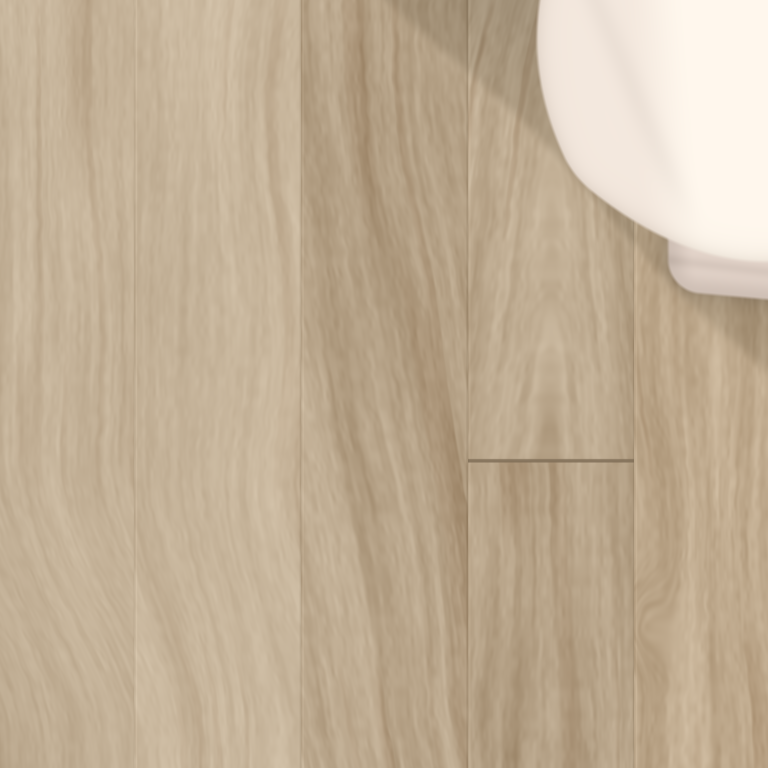
Reproduce this texture procedurally as a WebGL 2 fragment shader.

```glsl
#version 300 es
precision highp float;

uniform vec2 u_resolution;
out vec4 fragColor;

float hash(vec2 p) {
  return fract(sin(dot(p, vec2(127.1, 311.7))) * 43758.5453);
}

float noise(vec2 p) {
  vec2 i = floor(p), f = fract(p);
  f = f * f * (3.0 - 2.0 * f);
  return mix(mix(hash(i), hash(i + vec2(1, 0)), f.x),
             mix(hash(i + vec2(0, 1)), hash(i + vec2(1, 1)), f.x), f.y);
}

float smoothMax(float a, float b, float k) {
  float h = max(k - abs(a - b), 0.0) / k;
  return max(a, b) + h * h * k * 0.25;
}

// Cross-grain coordinate: its contours are the growth lines of a board
float grainCoord(vec2 p, float plank, float across, bool upper, float seed) {
  float g = p.x + 0.035 * noise(vec2(p.x * 8.0 + seed, p.y * 3.5));
  if (plank < 1.5) g += (0.13 - 0.06 * plank) * smoothstep(0.02, 0.42, p.y);
  else if (plank < 2.5) g += 0.2 * p.y - 0.06 * p.y * p.y;
  else if (plank < 3.5 && upper) g += sqrt(across * across + 0.0003) - across + 0.14 * p.y;
  else if (plank > 3.5) {
    vec2 knot = (p - vec2(0.835, 0.19)) / vec2(0.035, 0.06);
    g += 0.04 * exp(-dot(knot, knot));
  }
  return g + 0.003 * noise(p * vec2(30.0, 45.0) + seed);
}

vec3 wood(vec2 p) {
  float column = (p.x + 0.042) / 0.217;
  float plank = floor(column);
  float across = (fract(column) - 0.5) * 0.217;
  bool jointed = plank == 3.0;
  bool upper = p.y > 0.4;
  float seed = plank * 17.3 + (jointed && !upper ? 7.9 : 0.0);

  // Board tone, from dark to light
  float tone = float[5](0.86, 0.95, 0.33, 0.5, 0.56)[int(plank)];
  if (jointed && !upper) tone = 0.22;
  vec3 color = mix(vec3(0.695, 0.615, 0.508), vec3(0.785, 0.715, 0.615), tone);
  color += vec3(0.005, -0.004, -0.012) * step(3.5, plank);

  // Broad bands, growth lines, fibres and pores
  float g = grainCoord(p, plank, across, upper, seed);
  float bands = noise(vec2(g * 26.0 + seed, p.y * 1.6)) - 0.5;
  float lines = noise(vec2(g * 95.0 + seed, p.y * 3.0)) - 0.5;
  float fibres = noise(vec2(g * 210.0 + seed, p.y * 14.0)) - 0.5;
  float pores = noise(vec2(g * 250.0, p.y * 75.0) + seed) - 0.5;
  float blotch = noise(p * vec2(7.0, 4.0) + seed) - 0.5;
  float strength = plank < 1.5 ? 0.75 : 1.1;
  color += strength * (bands * 0.055 + lines * 0.06 + fibres * 0.05 + pores * 0.035)
         * vec3(0.9, 1.0, 1.08);
  color += blotch * 0.025;
  float darkVein = smoothstep(0.72, 0.95, noise(vec2(g * 62.0 + seed * 3.0, p.y * 2.2)));
  color -= strength * darkVein * vec3(0.045, 0.055, 0.06);

  // Long seams: a dark groove with a pale bevel beside it
  float leftGap = across + 0.1085;
  float rightGap = 0.1085 - across;
  float pale = 1.0 - smoothstep(0.0008, 0.0032, abs(leftGap - 0.0015));
  float groove = 1.0 - smoothstep(0.0005, 0.003, min(leftGap, rightGap));
  color += 0.035 * pale;
  color -= groove * (plank < 1.0 ? 0.02 : 0.055);
  color -= 0.03 * exp(-rightGap * 160.0) * step(2.5, plank);

  // Butt joint between two boards
  float joint = 1.0 - smoothstep(0.001, 0.0035, abs(p.y - 0.4));
  if (jointed) color = mix(color, vec3(0.50, 0.43, 0.34), joint * 0.85);
  return color;
}

void main() {
  vec2 p = gl_FragCoord.xy / u_resolution;
  float soft = 0.002 + 0.7 / min(u_resolution.x, u_resolution.y);
  vec3 color = wood(p);

  // Slanting cast shadow, deeper close to the cloth
  float slant = p.x + p.y - 1.512 + 0.01 * sin(p.x * 16.0);
  float shade = smoothstep(-0.012, 0.014, slant);
  color *= 1.0 - shade * (vec3(0.10, 0.105, 0.12) + 0.05 * smoothstep(0.0, 0.18, slant));

  // Lower fold of the cloth
  vec2 corner = abs(vec2(p.x, p.y + 0.09 * (p.x - 1.0)) - vec2(1.07, 0.81)) - vec2(0.16);
  float fold = length(max(corner, 0.0)) + min(max(corner.x, corner.y), 0.0) - 0.04;
  vec3 foldColor = mix(vec3(0.81, 0.75, 0.71), vec3(0.89, 0.83, 0.79),
                       smoothstep(0.0, 0.035, -fold));
  foldColor -= 0.05 * exp(-pow((p.y - 0.653 + 0.12 * (p.x - 0.94)) / 0.008, 2.0));
  color *= 1.0 - 0.10 * exp(-max(fold, 0.0) * 90.0);
  color = mix(color, foldColor, 1.0 - smoothstep(-soft, soft, fold));

  // Main drape: curved left side and sagging hem
  float side = 0.699 + 1.5 * pow(p.y - 0.95, 2.0) - p.x;
  float hem = 0.659 + 1.75 * pow(1.0 - p.x, 2.0) - p.y;
  float drape = smoothMax(side, hem * 0.88, 0.012);
  vec3 drapeColor = mix(vec3(0.955, 0.91, 0.87), vec3(1.0, 0.97, 0.93),
                        smoothstep(0.82, 0.91, p.x + 0.08 * (p.y - 0.85)));
  float crease = p.x - 0.86 + 0.42 * (p.y - 0.80);
  drapeColor -= 0.03 * exp(-pow(crease / 0.018, 2.0)) * smoothstep(0.68, 0.8, p.y);
  drapeColor -= vec3(0.07, 0.075, 0.08) * exp(min(drape, 0.0) * 90.0);
  color = mix(color, drapeColor, 1.0 - smoothstep(-soft, soft, drape));

  fragColor = vec4(clamp(color, 0.0, 1.0), 1.0);
}
```
